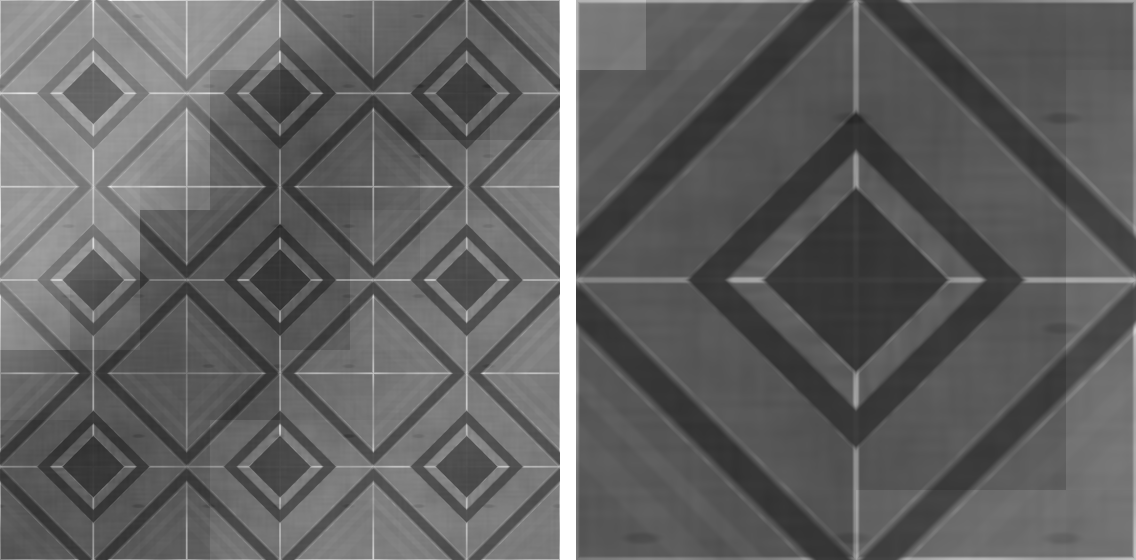
Left, the full canvas; right, a detail of the centre.
This pattern is drawn by a three.js fragment shader. Its source:

```glsl
// Worn grey tiling: three by three nested diamonds with dark bands and pale joints.
// Each cell is drawn from its diamond distance |x| + |y|; a broad diagonal shadow,
// stepped in square patches, and layered value noise age the surface.

varying vec2 vUv;

const float REPEATS = 3.0;         // cells across and down
const float PATCHES = 8.0;         // shading patches across and down
const float CORE_EDGE = 0.168;     // diamond radii, in cells
const float RING_IN = 0.229;
const float RING_OUT = 0.303;
const float BAND_IN = 0.507;
const float BAND_OUT = 0.577;
const float EDGE_SOFT = 0.009;
const float JOINT_WIDTH = 0.0042;  // half width
const float HAIR_WIDTH = 0.0045;
const float SHADOW_TONE = 0.335;
const float HAZE_GAIN = 0.25;      // upper left lift
const float FADE_GAIN = 0.15;      // lower right lift
const float TOP_GAIN = 0.06;
const float PATCH_STEP = 0.48;     // 0 smooth shading, 1 flat patches
const float JOINT_GAIN = 0.25;
const float HAIR_GAIN = 0.075;
const vec3 TINT = vec3(1.0);

float hash(vec2 p) {
  vec3 q = fract(vec3(p.xyx) * 0.1031);
  q += dot(q, q.yzx + 33.33);
  return fract((q.x + q.y) * q.z);
}

float noise(vec2 p) {
  vec2 i = floor(p), f = fract(p);
  f = f * f * (3.0 - 2.0 * f);
  return mix(mix(hash(i), hash(i + vec2(1.0, 0.0)), f.x),
             mix(hash(i + vec2(0.0, 1.0)), hash(i + 1.0), f.x), f.y);
}

float clouds(vec2 p) {
  float sum = 0.0, gain = 0.5;
  for (int i = 0; i < 4; i++) {
    sum += gain * noise(p);
    p = p * 2.03 + 17.0;
    gain *= 0.5;
  }
  return sum;
}

float band(float d, float lo, float hi) {
  return smoothstep(lo - EDGE_SOFT, lo + EDGE_SOFT, d)
       * (1.0 - smoothstep(hi - EDGE_SOFT, hi + EDGE_SOFT, d));
}

float hairline(float d, float at) {
  return 1.0 - smoothstep(HAIR_WIDTH * 0.3, HAIR_WIDTH * 1.7, abs(d - at));
}

// Signed distance across the diagonal shadow, negative to the upper left.
float shadowAxis(vec2 uv) {
  return dot(vec2(uv.x, 1.0 - uv.y), vec2(0.81, 0.58)) - 0.654;
}

// Small dark smears scattered near patch corners.
float smears(vec2 uv) {
  vec2 g = uv * PATCHES + vec2(0.52, 0.73);
  vec2 f = (fract(g) - 0.5) / vec2(0.1, 0.032);
  return (1.0 - smoothstep(0.4, 1.2, length(f))) * step(0.5, hash(floor(g) + 5.0));
}

void main() {
  vec2 cell = vUv * REPEATS;
  vec2 local = fract(cell) - 0.5;
  vec2 q = abs(local);
  float d = q.x + q.y;

  // Broad shading, stepped by square patches
  vec2 patchId = floor(vUv * PATCHES);
  vec2 shadeUv = mix(vUv, (patchId + 0.5) / PATCHES, PATCH_STEP);
  float axis = shadowAxis(shadeUv) + 0.09 * (hash(patchId + 11.0) - 0.5)
             + 0.10 * (clouds(vUv * 5.0) - 0.47);
  float haze = smoothstep(0.09, 0.34, -axis);
  float tone = SHADOW_TONE + HAZE_GAIN * haze
             + FADE_GAIN * smoothstep(0.06, 0.36, axis)
             + TOP_GAIN * smoothstep(0.7, 1.0, vUv.y) * (1.0 - haze);

  // Dark core, ring and lattice
  float core = 1.0 - smoothstep(CORE_EDGE - EDGE_SOFT, CORE_EDGE + EDGE_SOFT, d);
  float ring = band(d, RING_IN, RING_OUT);
  float lattice = band(d, BAND_IN, BAND_OUT);
  float dark = max(ring, lattice);
  tone *= 1.0 - dark * mix(0.37, 0.19, haze);
  tone *= 1.0 - core * mix(0.38, 0.33, haze);

  // Raised rim with slanted rope marks, and mottled flat band
  float along = local.x - local.y * sign(local.x * local.y);
  float rope = noise(vec2(along * 42.0 + d * 30.0, d * 12.0)) - 0.5;
  tone += band(d, CORE_EDGE, RING_IN) * (0.025 + 0.06 * rope);
  tone += band(d, RING_OUT, BAND_IN) * 0.07 * (clouds(cell * 9.0) - 0.47);

  // Faint chevrons in the large diamonds
  float side = hash(floor(cell * 2.0) + 3.0);
  tone += 0.035 * side * (band(d, 0.66, 0.7) + 0.7 * band(d, 0.75, 0.82));

  // Broken pale hairlines along the diamond edges
  float hairs = 1.5 * hairline(d, CORE_EDGE) + 0.6 * hairline(d, RING_IN)
              + hairline(d, RING_OUT) + 0.7 * hairline(d, BAND_IN - 0.012)
              + hairline(d, BAND_OUT + 0.014);
  tone += HAIR_GAIN * hairs * (0.25 + noise(cell * 55.0));

  // Joints on half cells, worn away over the dark parts
  vec2 gap = min(q, 0.5 - q);
  float joint = 1.0 - smoothstep(JOINT_WIDTH * 0.4, JOINT_WIDTH * 1.9, min(gap.x, gap.y));
  float wear = 0.45 + 0.85 * noise(cell * 7.0 + 31.0);
  tone += JOINT_GAIN * joint * wear * (1.0 - 0.92 * max(dark, core));

  // Smears, cloudy wear and woven grain
  tone -= 0.05 * smears(vUv);
  tone += 0.06 * (clouds(vUv * 14.0) - 0.47);
  tone += 0.018 * (noise(vUv * vec2(24.0, 230.0)) - 0.5);
  tone += 0.014 * (noise(vUv * vec2(210.0, 30.0)) - 0.5);

  gl_FragColor = vec4(TINT * clamp(tone, 0.0, 1.0), 1.0);
}
```
